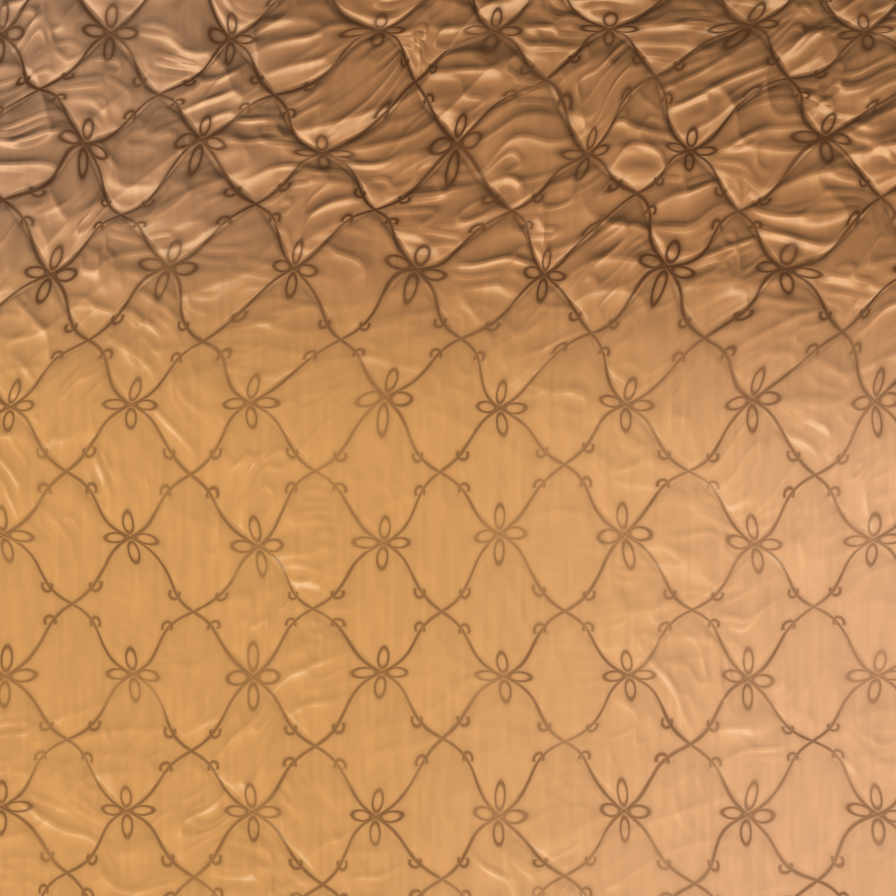
A WebGL 1 fragment shader for this texture:

```glsl
precision highp float;
// Quilted golden satin: a lattice of diamond patches with a stitched flower at
// every other crossing. A height field of puffs and folds is lit from below;
// the cloth leans away, darkens and crumples towards the top edge.

uniform vec2 u_resolution;

#define CELL vec2(0.1385, 0.152)      // flower spacing on the canvas
#define FLOWER_AT vec2(0.5625, 0.55)  // one flower, on the row where the cloth bends
#define LEAN 0.29                     // sideways drift of the rows above the bend
#define STITCH_WIDTH 0.0017
#define PUFF 0.0075
#define FOLD 0.0072
#define GOLD vec3(0.83, 0.60, 0.355)
#define ROSE vec3(0.88, 0.66, 0.48)
#define BROWN vec3(0.65, 0.45, 0.285)
#define DUSTY vec3(0.68, 0.52, 0.40)
#define SHEEN vec3(0.97, 0.82, 0.65)
#define THREAD vec3(0.30, 0.18, 0.10)

float hash(vec2 p) {
  vec3 q = fract(p.xyx * 0.1031);
  q += dot(q, q.yzx + 33.33);
  return fract((q.x + q.y) * q.z);
}

float noise(vec2 p) {
  vec2 i = floor(p), f = fract(p);
  f = f * f * (3.0 - 2.0 * f);
  return mix(mix(hash(i), hash(i + vec2(1, 0)), f.x),
             mix(hash(i + vec2(0, 1)), hash(i + vec2(1, 1)), f.x), f.y);
}

float ridge(vec2 p) {
  float r = 1.0 - abs(2.0 * noise(p) - 1.0);
  return r * r;
}

vec2 rotate(vec2 p, float a) {
  float c = cos(a), s = sin(a);
  return vec2(c * p.x - s * p.y, s * p.x + c * p.y);
}

float crumpled(vec2 p) {
  return smoothstep(0.52, 0.80, p.y + 0.12 * (noise(p * 5.0) - 0.5));
}

// Canvas to lattice coordinates: flowers lie on the integers
vec2 lattice(vec2 p) {
  float above = max(0.0, p.y - FLOWER_AT.y);
  vec2 q = (p - FLOWER_AT - vec2(LEAN * above, 0.0)) / CELL;
  q.y += 1.5 * above * above;
  vec2 wobble = vec2(noise(p * 14.0), noise(p * 14.0 + 37.0)) - 0.5;
  return q + wobble * (0.12 + 0.55 * above);
}

// Puffed patches, each with its own folds, plus long creases across them
float height(vec2 p) {
  vec2 q = lattice(p);
  vec2 g = vec2(q.x + q.y, q.x - q.y);
  vec2 id = floor(g), b = fract(g);
  float rough = crumpled(p);
  float puff = pow(16.0 * b.x * (1.0 - b.x) * b.y * (1.0 - b.y) + 0.01, 0.45);

  vec2 local = 0.5 * vec2(b.x + b.y - 1.0, b.x - b.y);
  float turn = (hash(id + 5.0) - 0.5) * mix(3.0, 1.5, rough) - 0.3;
  vec2 w = rotate(local, turn) * vec2(2.2, 5.2) + id * 7.3;
  w += 0.9 * noise(q * 3.0 + 11.0);
  float folds = ridge(w) + 0.5 * ridge(w * 2.1 + 4.0);

  float worn = smoothstep(0.48, 0.78, noise(p * 6.5 + 3.0));
  float amount = mix(0.22 + 0.75 * worn, 1.15, rough);
  float crease = ridge(rotate(p, -0.35) * vec2(10.0, 23.0) + 2.0 * noise(p * 9.0));
  return puff * (PUFF * mix(0.45, 1.0, rough) + FOLD * folds * amount)
       + FOLD * crease * mix(0.3, 0.9, rough);
}

// Distance to the stitched lines, curls and petals, in canvas units
float stitchDistance(vec2 q) {
  vec2 a = abs(fract(q + 0.5) - 0.5);
  float along = a.x + a.y;
  float line = abs(a.x - a.y - 0.045 * sin(6.2832 * along)) * 0.707;
  vec2 c = a - vec2(0.31, 0.37);
  float curl = max(abs(length(c) - 0.04), -c.y - 0.01);
  vec2 petal = vec2(max(a.x, a.y) - 0.125, min(a.x, a.y));
  float loop = abs(length(petal * vec2(1.0, 2.1)) - 0.085) * 0.65;
  return min(line, min(curl, loop)) * CELL.x;
}

void main() {
  vec2 p = gl_FragCoord.xy / u_resolution;
  float pixel = 1.0 / min(u_resolution.x, u_resolution.y);
  float rough = crumpled(p);

  // Cloth colour
  vec3 cloth = mix(GOLD, ROSE, smoothstep(0.35, 1.0, p.x - 0.3 * p.y + 0.1));
  vec3 far = mix(DUSTY, BROWN, smoothstep(0.0, 0.55, p.x + 0.3 * noise(p * 4.0)));
  cloth = mix(cloth, far, smoothstep(0.50, 0.80, p.y + 0.05 * p.x));
  cloth *= 1.0 - 0.14 * smoothstep(0.80, 1.0, p.y) * p.x;

  // Light from the lower left
  vec2 light = normalize(vec2(-0.35, -1.0));
  float reach = 0.0035;
  float slope = (height(p - light * reach) - height(p + light * reach)) / (2.0 * reach);
  slope = clamp(slope, -1.0, 1.0);
  vec3 color = cloth * (1.0 + slope * mix(0.14, 0.42, rough));
  color = mix(color, SHEEN, smoothstep(0.22, 0.85, slope) * mix(0.65, 0.42, rough));

  // Stitching, faint and broken on the smooth part
  float d = stitchDistance(lattice(p));
  float stitch = 1.0 - smoothstep(0.0, STITCH_WIDTH + max(pixel, 0.0016), d);
  float groove = 1.0 - smoothstep(0.0, 0.009, d);
  float strength = mix(0.42, 0.72, rough) * (0.5 + 0.7 * noise(p * 22.0));
  color *= 1.0 - groove * mix(0.05, 0.18, rough);
  color = mix(color, THREAD, stitch * strength);

  // Fine upright weave
  color *= 1.0 + 0.05 * (noise(p * vec2(190.0, 28.0)) - 0.5);
  gl_FragColor = vec4(color, 1.0);
}
```
